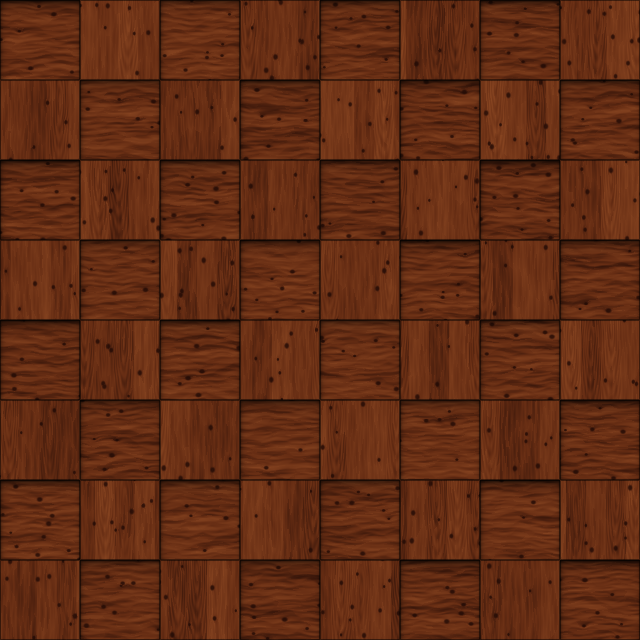
Reproduce this texture procedurally as a WebGL 2 fragment shader.

```glsl
#version 300 es
precision highp float;

uniform vec2 u_resolution;
out vec4 fragColor;

const float TILES = 8.0;
const float PLANKS = 4.0;          // strips in a raised tile
const float SEAM = 0.008;          // half width of the gap, in tiles
const float SHADOW_DEPTH = 0.055;  // fall-off below the upper edge
const float KNOT_SHARE = 0.4;
const vec2 KNOT_GRID = vec2(4.0, 5.0);
const vec2 FIBRE_GRID = vec2(2.6, 27.0);
const vec2 RIDGE_GRID = vec2(3.2, 14.0);
const vec3 DEEP = vec3(0.13, 0.04, 0.02);
const vec3 MID = vec3(0.40, 0.175, 0.075);
const vec3 LIGHT = vec3(0.56, 0.29, 0.14);

vec2 hash2(vec2 p) {
    vec3 a = fract(p.xyx * vec3(0.1031, 0.1030, 0.0973));
    a += dot(a, a.yzx + 33.33);
    return fract((a.xx + a.yz) * a.zy);
}

// Cellular noise: x = distance to the nearest point, y = its random value
vec2 cells(vec2 p) {
    vec2 base = floor(p);
    vec2 nearest = vec2(9.0, 0.0);
    for (int j = -1; j <= 1; j++) {
        for (int i = -1; i <= 1; i++) {
            vec2 cell = base + vec2(i, j);
            float d = length(cell + hash2(cell) - p);
            if (d < nearest.x) nearest = vec2(d, hash2(cell + 71.3).x);
        }
    }
    return nearest;
}

// Layered sines for slow bends and bands
float waves(vec2 p) {
    return sin(p.x * 2.1 + 1.7 * sin(p.y * 3.1))
         + 0.50 * sin(p.x * 5.3 + p.y * 4.7)
         + 0.25 * sin(p.x * 11.9 - p.y * 7.3);
}

float fibres(vec2 p) {
    vec2 c = cells(p * FIBRE_GRID);
    return mix(c.x, c.y, 0.45) - 0.5;
}

// Straight strips with fine grain and some arched rings
float plankTone(vec2 g, vec2 grain, vec2 tile, vec2 seed) {
    float strip = g.y * PLANKS + seed.x;
    vec2 rnd = hash2(vec2(floor(strip), 3.0) + tile * 7.0);
    vec2 arch = vec2((g.x - rnd.y) * 0.55, fract(strip) - 0.5 + 3.0 * (grain.y - g.y));
    float rings = sin(length(arch) * 58.0) * smoothstep(0.45, 0.75, rnd.y);
    return 0.57 + 0.27 * (rnd.x - 0.5) + 0.07 * rings + 0.34 * fibres(grain + seed);
}

// Rough wavy grain, lit from above
float roughTone(vec2 g, vec2 grain, vec2 seed) {
    vec2 p = grain + seed;
    float ridge = cells(p * RIDGE_GRID).x - cells((p + vec2(0.0, 0.022)) * RIDGE_GRID).x;
    float bands = waves(vec2(g.x * 0.6, grain.y * 5.0) + seed);
    return 0.52 + 0.075 * bands + 0.42 * ridge + 0.30 * fibres(p);
}

void main() {
    vec2 q = gl_FragCoord.xy / u_resolution * TILES;
    float px = TILES / min(u_resolution.x, u_resolution.y);
    vec2 tile = floor(q);
    vec2 f = fract(q);
    bool raised = mod(tile.x + tile.y, 2.0) < 0.5;
    vec2 seed = hash2(tile + 5.0) * 40.0;

    // g.x runs along the grain, g.y across it
    vec2 g = raised ? f.yx : f;

    // Knots push the grain aside
    vec2 knot = cells(g * KNOT_GRID + seed);
    float present = step(1.0 - KNOT_SHARE, knot.y);
    float radius = mix(0.09, 0.19, fract(knot.y * 17.0));
    float core = present * (1.0 - smoothstep(0.35 * radius, radius + px, knot.x));
    float halo = present * exp(-knot.x * knot.x * 28.0);
    float bend = raised ? 0.007 : 0.014;
    vec2 grain = g + vec2(0.0, bend * waves(g * vec2(2.0, 1.5) + seed) + 0.025 * halo);

    float tone = raised ? plankTone(g, grain, tile, seed) : roughTone(g, grain, seed);
    tone += 0.07 * (hash2(tile + 19.0).y - 0.5) - 0.09 * halo;
    tone = clamp(tone, 0.0, 1.0);
    vec3 color = mix(DEEP, MID, min(2.0 * tone, 1.0));
    color = mix(color, LIGHT, max(2.0 * tone - 1.0, 0.0));
    color = mix(color, DEEP, 0.8 * core);

    // Shadows cast into the sunken tiles
    if (!raised) {
        float strength = mix(0.6, 0.9, hash2(tile + 31.0).x);
        color *= 1.0 - strength * exp((f.y - 1.0) / SHADOW_DEPTH);
        color *= 1.0 - 0.45 * exp(-f.x / 0.03);
        color *= 1.0 - 0.30 * exp((f.x - 1.0) / 0.02);
    }

    // Dark gaps between tiles
    vec2 side = min(f, 1.0 - f);
    float seam = 1.0 - smoothstep(SEAM - px, SEAM + px, min(side.x, side.y));
    color *= 1.0 - 0.8 * seam;

    fragColor = vec4(color, 1.0);
}
```
